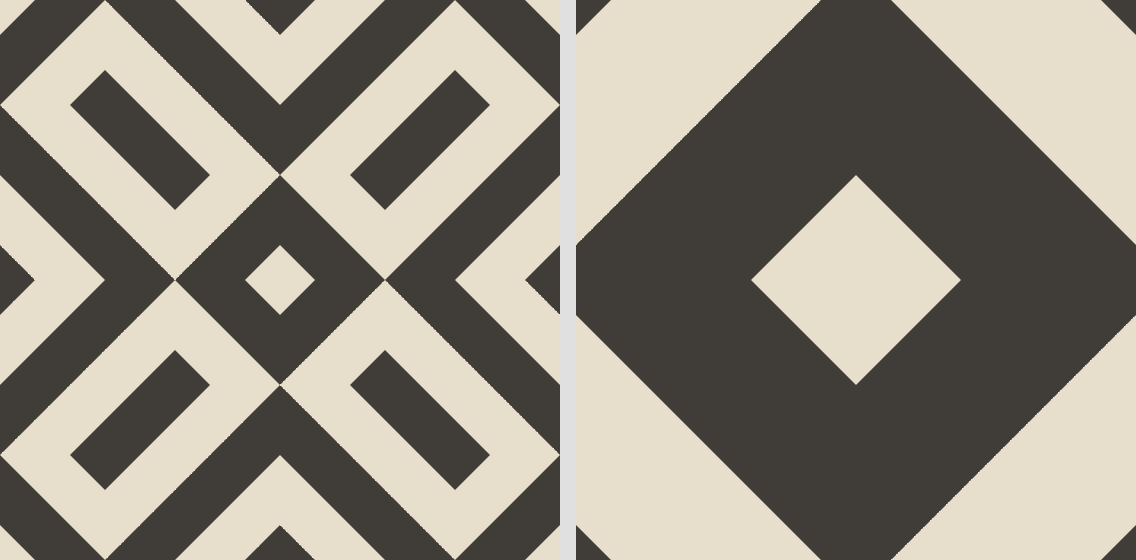
Left, the full canvas; right, a detail of the centre.
This pattern is drawn by a Shadertoy shader. Its source:

```glsl
const float REPEATS = 1.0;     // whole tiles across and down
const float UNITS = 16.0;      // grid units per tile
const float BAND = 2.0;        // band width, in diagonal grid units
const vec2 FRAME = vec2(5.0, 3.0);  // half length and half width of the light frames
const vec3 INK = vec3(0.251, 0.237, 0.217);
const vec3 CREAM = vec3(0.906, 0.873, 0.795);

// Level of the nested diagonal rectangles, zero on the frame outline
float frameLevel(vec2 uv) {
    float halfTile = 0.5 * UNITS;
    vec2 q = abs(fract(uv * REPEATS) - 0.5) * UNITS;
    vec2 diagonal = abs(vec2(q.x + q.y - halfTile, q.x - q.y));
    vec2 d = diagonal - FRAME;
    return max(d.x, d.y);
}

// Alternating bands: negative in ink, positive in cream
float bandDistance(float level) {
    return abs(mod(level, 2.0 * BAND) - 0.5 * BAND) - 0.5 * BAND;
}

void mainImage(out vec4 fragColor, in vec2 fragCoord) {
    vec2 uv = fragCoord / iResolution.xy;

    // The diagonal level rises by sqrt(2) per grid unit
    float pixel = UNITS * REPEATS / min(iResolution.x, iResolution.y);
    float edge = 0.5 * sqrt(2.0) * pixel;

    float light = smoothstep(-edge, edge, bandDistance(frameLevel(uv)));
    fragColor = vec4(mix(INK, CREAM, light), 1.0);
}
```
